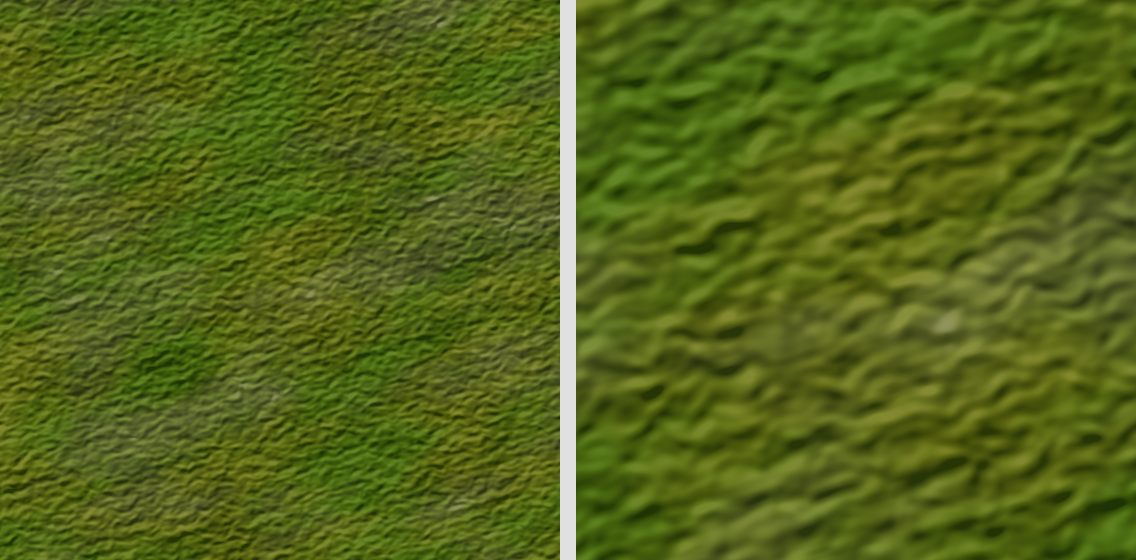
Left, the full canvas; right, a detail of the centre.
Write a three.js fragment shader that draws this texture.

```glsl
// Draws a mossy grass slope: small slanted tufts lit from above, with dry and lush patches.
varying vec2 vUv;

// Colours of the tufts, from shade to light
const vec3 SHADOW = vec3(0.14, 0.20, 0.02);
const vec3 DARK = vec3(0.24, 0.30, 0.05);
const vec3 MID = vec3(0.31, 0.37, 0.08);
const vec3 LIGHT = vec3(0.38, 0.45, 0.14);
const vec3 PALE = vec3(0.46, 0.51, 0.24);
const vec3 DRY = vec3(0.355, 0.385, 0.185);
const vec3 STRAW = vec3(0.60, 0.61, 0.42);

// Tints of the living moss
const vec3 GREEN_TINT = vec3(0.84, 1.02, 0.60);
const vec3 YELLOW_TINT = vec3(1.12, 1.04, 0.74);

// Sizes and strengths
const float SLANT = 0.30;                        // radians, rising to the right
const vec2 TUFT_CELLS = vec2(43.0, 76.0);        // tufts along and across the slant
const vec2 CLUMP_CELLS = vec2(11.0, 22.0);
const vec2 PATCH_CELLS = vec2(2.8, 6.0);
const vec2 LIGHT_STEP = vec2(-0.0028, 0.0056);   // towards the light
const float WARP = 0.0055;
const float MEAN_TONE = 0.52;
const float RELIEF_GAIN = 0.78;
const float CLUMP_GAIN = 0.24;
const float PATCH_GAIN = 0.20;

float hash(vec2 cell) {
  return fract(sin(dot(cell, vec2(127.1, 311.7))) * 43758.5453);
}

// Dot product of a random unit gradient and the offset from its corner
float corner(vec2 cell, vec2 offset) {
  float angle = 6.2832 * hash(cell);
  return dot(vec2(cos(angle), sin(angle)), offset);
}

// Gradient noise, about -0.7 to 0.7
float noise(vec2 p) {
  vec2 i = floor(p);
  vec2 f = p - i;
  vec2 w = f * f * f * (f * (f * 6.0 - 15.0) + 10.0);
  vec2 e = vec2(1.0, 0.0);
  float low = mix(corner(i, f), corner(i + e.xy, f - e.xy), w.x);
  float high = mix(corner(i + e.yx, f - e.yx), corner(i + e.xx, f - e.xx), w.x);
  return mix(low, high, w.y);
}

float fbm(vec2 p) {
  float sum = 0.0;
  float weight = 1.0;
  for (int octave = 0; octave < 4; octave++) {
    sum += weight * noise(p);
    p = p * 2.03 + vec2(17.3, 9.1);
    weight *= 0.55;
  }
  return sum;
}

vec2 slanted(vec2 p) {
  float c = cos(SLANT);
  float s = sin(SLANT);
  return vec2(c * p.x + s * p.y, c * p.y - s * p.x);
}

// Height of the turf, bent so that the tufts stay irregular
float turfHeight(vec2 p) {
  vec2 q = slanted(p);
  vec2 bend = vec2(noise(q * 36.0 + 5.2), noise(q * 36.0 + 41.7));
  q += WARP * bend;
  float tufts = noise(q * TUFT_CELLS);
  float blades = noise(q * TUFT_CELLS * vec2(1.7, 1.8) + 23.4);
  return tufts + 0.48 * blades;
}

// Moss colour for a tone from 0 (shade) to 1 (light)
vec3 mossRamp(float tone) {
  float t = clamp(tone, 0.0, 1.0) * 4.0;
  vec3 colour = mix(SHADOW, DARK, clamp(t, 0.0, 1.0));
  colour = mix(colour, MID, clamp(t - 1.0, 0.0, 1.0));
  colour = mix(colour, LIGHT, clamp(t - 2.0, 0.0, 1.0));
  return mix(colour, PALE, clamp(t - 3.0, 0.0, 1.0));
}

void main() {
  vec2 q = slanted(vUv);

  // Broad patches and clumps
  float dryness = smoothstep(-0.15, 0.60, fbm(q * PATCH_CELLS + 3.7));
  float hue = smoothstep(-0.45, 0.45, fbm(q * PATCH_CELLS * 1.2 + 61.3));
  float clump = noise(q * CLUMP_CELLS + 12.9);
  float patchLight = fbm(q * PATCH_CELLS * 1.4 + 87.1);

  // Tuft relief, lit by the slope towards the light
  float relief = turfHeight(vUv) - turfHeight(vUv + LIGHT_STEP);
  float gain = RELIEF_GAIN * (1.0 - 0.22 * dryness);
  float tone = MEAN_TONE + gain * relief + CLUMP_GAIN * clump + PATCH_GAIN * patchLight;

  // Living moss fades into dry turf
  vec3 moss = mossRamp(tone) * mix(GREEN_TINT, YELLOW_TINT, hue);
  vec3 dryTurf = DRY * (0.52 + 0.92 * clamp(tone, 0.0, 1.1));
  vec3 colour = mix(moss, dryTurf, 0.85 * dryness);

  // Pale straw flecks on the dry, lit tufts
  float fleck = smoothstep(0.24, 0.52, noise(q * vec2(19.0, 36.0) + 71.9));
  fleck *= smoothstep(0.35, 0.85, dryness) * smoothstep(0.35, 0.85, tone);
  colour = mix(colour, STRAW, 0.75 * fleck);

  gl_FragColor = vec4(colour, 1.0);
}
```
